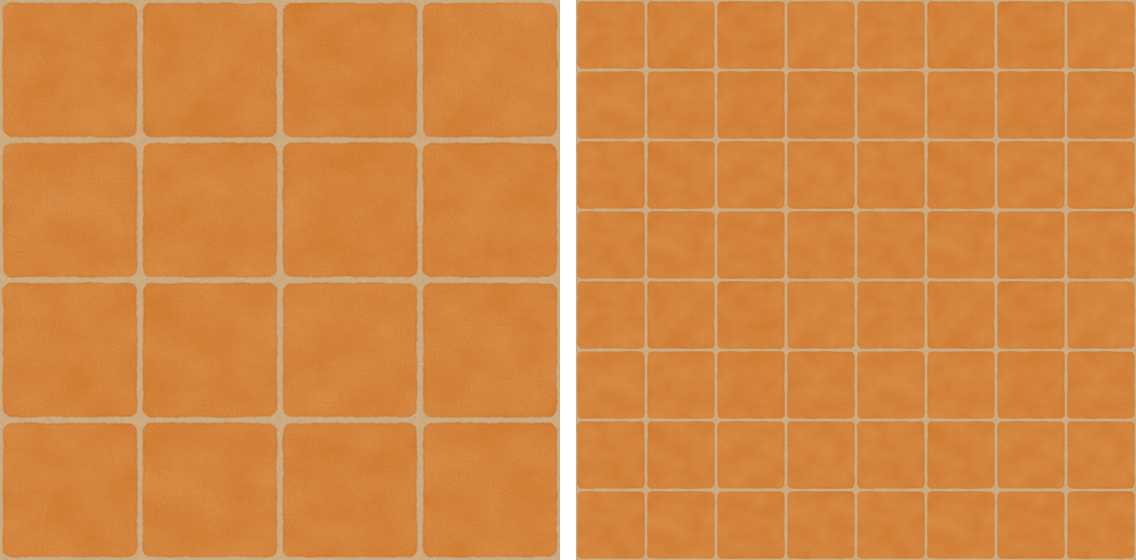
Left: one tile. Right: repeated 2 by 2.
Write a WebGL 1 fragment shader that draws this texture.

```glsl
precision highp float;

uniform vec2 u_resolution;

const float TILES = 4.0;            // repeats across and down
const float GROUT_WIDTH = 0.042;    // in tile units, as are the next three
const float CORNER_RADIUS = 0.065;
const float EDGE_WAVE = 0.009;
const float EDGE_CHIP = 0.007;
const float EDGE_SOFTNESS = 0.004;
const float MOTTLE = 0.75;
const float TILE_VARIATION = 0.10;
const float TILE_GRAIN = 0.045;
const float GROUT_GRAIN = 0.05;
const float RIM_SHADE = 0.035;
const vec2 MOTTLE_PERIOD = vec2(10.0, 13.0);
const vec2 GRAIN_PERIOD = vec2(230.0);

const vec3 CLAY_DEEP = vec3(0.810, 0.465, 0.175);
const vec3 CLAY_PALE = vec3(0.845, 0.565, 0.295);
const vec3 GROUT = vec3(0.800, 0.670, 0.510);

float hash(vec2 p) {
  vec3 q = fract(p.xyx * vec3(0.1031, 0.1030, 0.0973));
  q += dot(q, q.yzx + 33.33);
  return fract((q.x + q.y) * q.z);
}

// Dot product of a random unit gradient at a wrapped lattice point
float cornerValue(vec2 cell, vec2 offset, vec2 period, float seed) {
  float angle = 6.28319 * hash(mod(cell, period) + seed);
  return dot(vec2(cos(angle), sin(angle)), offset);
}

// Gradient noise that wraps over uv 0..1 for whole-number periods
float noise(vec2 uv, vec2 period, float seed) {
  vec2 p = uv * period;
  vec2 i = floor(p);
  vec2 f = p - i;
  vec2 w = f * f * f * (f * (f * 6.0 - 15.0) + 10.0);
  vec2 e = vec2(1.0, 0.0);
  float bottom = mix(cornerValue(i, f, period, seed),
                     cornerValue(i + e, f - e, period, seed), w.x);
  float top = mix(cornerValue(i + e.yx, f - e.yx, period, seed),
                  cornerValue(i + 1.0, f - 1.0, period, seed), w.x);
  return mix(bottom, top, w.y);
}

float fbm(vec2 uv, vec2 period, float seed) {
  float sum = 0.0;
  float amplitude = 0.5;
  for (int octave = 0; octave < 5; octave++) {
    sum += amplitude * noise(uv, period, seed);
    period *= 2.0;
    seed += 17.0;
    amplitude *= 0.55;
  }
  return sum;
}

float roundedBox(vec2 p, float halfSize, float radius) {
  vec2 q = abs(p) - halfSize + radius;
  return length(max(q, 0.0)) + min(max(q.x, q.y), 0.0) - radius;
}

void main() {
  vec2 uv = gl_FragCoord.xy / u_resolution;
  vec2 cell = floor(uv * TILES);
  vec2 local = fract(uv * TILES) - 0.5;
  float tileRandom = hash(cell + 71.0);

  // Tile outline with hand-cut edges
  float edge = roundedBox(local, 0.5 - 0.5 * GROUT_WIDTH, CORNER_RADIUS);
  edge += EDGE_WAVE * noise(uv, vec2(22.0), 5.0);
  edge += EDGE_CHIP * noise(uv, vec2(90.0), 29.0);
  float blur = EDGE_SOFTNESS + 0.7 * TILES / min(u_resolution.x, u_resolution.y);
  float tileMask = 1.0 - smoothstep(-blur, blur, edge);

  // Fired clay: cloudy mottling, a tone per tile and fine grain
  vec2 clayUv = uv + vec2(tileRandom, hash(cell + 113.0));
  float tone = 0.5 + MOTTLE * fbm(clayUv, MOTTLE_PERIOD, 41.0);
  tone += TILE_VARIATION * (tileRandom - 0.5);
  vec3 clay = mix(CLAY_DEEP, CLAY_PALE, clamp(tone, 0.0, 1.0));
  float grain = noise(uv, GRAIN_PERIOD, 83.0);
  clay *= 1.0 + TILE_GRAIN * grain;
  clay *= 1.0 - RIM_SHADE * smoothstep(-0.025, 0.0, edge);

  // Sandy grout
  float sand = grain + 0.6 * noise(uv, vec2(64.0), 97.0);
  vec3 grout = GROUT * (1.0 + GROUT_GRAIN * sand);

  gl_FragColor = vec4(mix(grout, clay, tileMask), 1.0);
}
```
